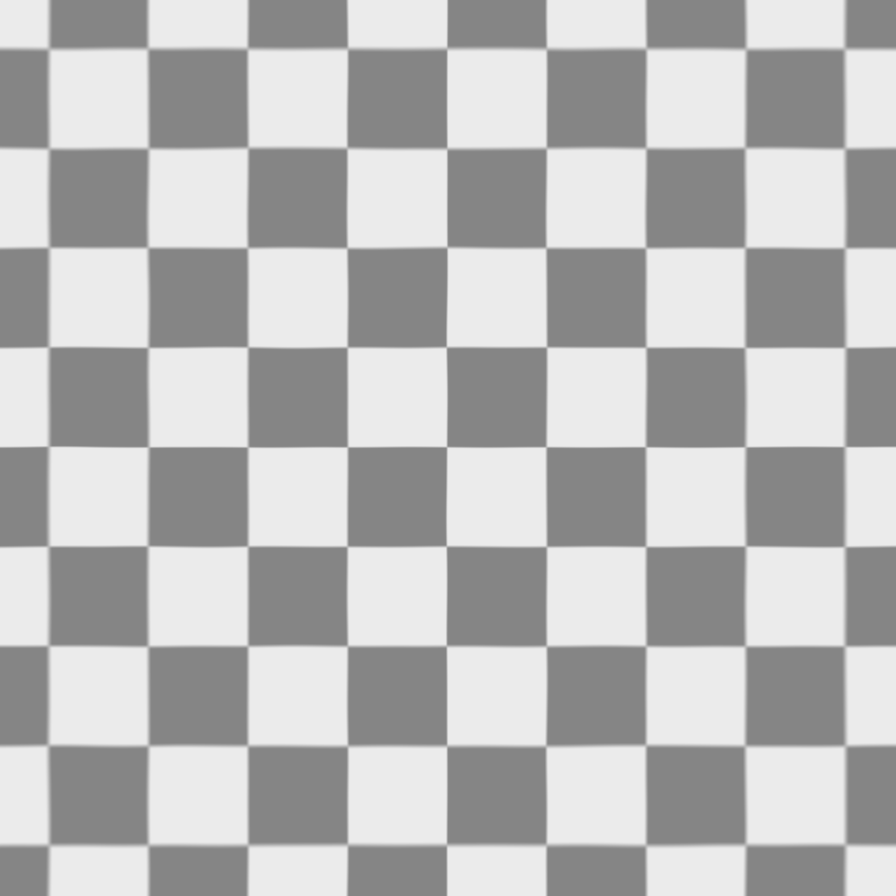
Reproduce this pattern procedurally as a Shadertoy shader.

```glsl
// Grey and white checkerboard, nine squares across, with edges softening away from the centre.

vec2 hashGradient(vec2 cell) {
    float angle = 6.2832 * fract(sin(dot(cell, vec2(127.1, 311.7))) * 43758.5);
    return vec2(cos(angle), sin(angle));
}

float gradientNoise(vec2 p) {
    vec2 i = floor(p), f = fract(p);
    vec2 u = f * f * (3.0 - 2.0 * f);
    float a = dot(hashGradient(i), f);
    float b = dot(hashGradient(i + vec2(1, 0)), f - vec2(1, 0));
    float c = dot(hashGradient(i + vec2(0, 1)), f - vec2(0, 1));
    float d = dot(hashGradient(i + vec2(1, 1)), f - vec2(1, 1));
    return mix(mix(a, b, u.x), mix(c, d, u.x), u.y);
}

void mainImage(out vec4 fragColor, in vec2 fragCoord) {
    vec2 uv = fragCoord / iResolution.xy;

    // Grid in units of squares, half a square cut off at each border
    vec2 grid = 9.0 * (uv + vec2(0.0009, -0.0009)) + 0.5;

    // Faint unevenness along the edges
    grid += 0.011 * vec2(gradientNoise(grid * 1.3), gradientNoise(grid * 1.3 + 37.0));

    // Signed distance to the nearest grid line on each axis
    vec2 edge = abs(mod(grid - 0.5, 2.0) - 1.0) - 0.5;

    // Blur grows towards the borders, never below a pixel
    vec2 blur = max(0.015 + 0.055 * abs(uv - 0.5), 6.5 / iResolution.xy);
    vec2 wave = 2.0 * smoothstep(-blur, blur, edge) - 1.0;

    float dark = 0.5 + 0.5 * wave.x * wave.y;
    fragColor = vec4(vec3(mix(0.92, 0.52, dark)), 1.0);
}
```
